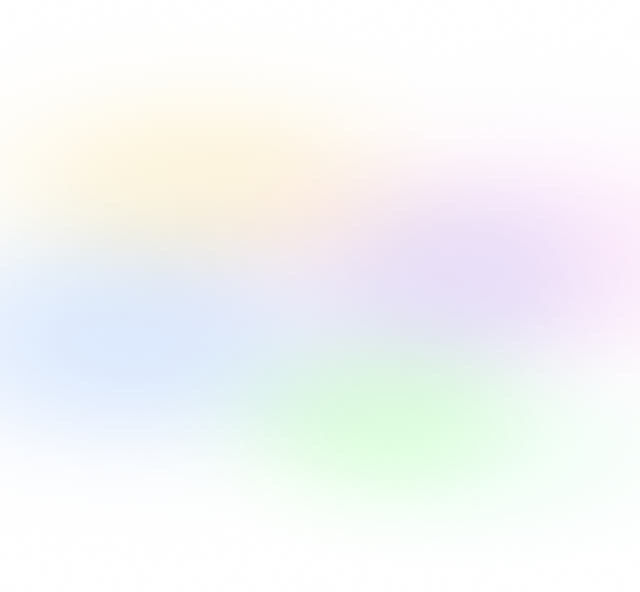
Reproduce this background procedurally as a Shadertoy shader.

```glsl
#define FALLOFF 1.3
#define STRENGTH 1.0
#define YELLOW_INK vec3(0.005, 0.035, 0.125)
#define BLUE_INK   vec3(0.130, 0.080, 0.005)
#define PINK_INK   vec3(0.005, 0.085, 0.015)
#define PURPLE_INK vec3(0.080, 0.040, 0.010)
#define GREEN_INK  vec3(0.080, 0.000, 0.100)
#define MINT_INK   vec3(0.045, 0.000, 0.025)

// Soft elliptical glow: 1 at the center, fading to 0
float glow(vec2 uv, vec2 center, vec2 radius) {
    vec2 offset = (uv - center) / radius;
    return exp(-pow(dot(offset, offset), FALLOFF));
}

// Small noise that hides banding
float hash(vec2 p) {
    return fract(sin(dot(p, vec2(12.99, 78.23))) * 43758.5);
}

void mainImage(out vec4 fragColor, in vec2 fragCoord) {
    vec2 uv = fragCoord / iResolution.xy;

    // Light removed from white by each glow
    vec3 ink = YELLOW_INK * glow(uv, vec2(0.31, 0.69), vec2(0.30, 0.155));
    ink += BLUE_INK * glow(uv, vec2(0.20, 0.43), vec2(0.32, 0.18));
    ink += PINK_INK * glow(uv, vec2(0.79, 0.56), vec2(0.37, 0.185));
    ink += PURPLE_INK * glow(uv, vec2(0.72, 0.52), vec2(0.21, 0.16));
    ink += GREEN_INK * glow(uv, vec2(0.59, 0.30), vec2(0.22, 0.14));
    ink += MINT_INK * glow(uv, vec2(0.74, 0.25), vec2(0.30, 0.145));

    // White base with sub-level dithering
    float dither = (hash(fragCoord) - 0.5) / 255.0;
    vec3 color = vec3(0.998) - STRENGTH * ink + dither;
    fragColor = vec4(clamp(color, 0.0, 1.0), 1.0);
}
```
